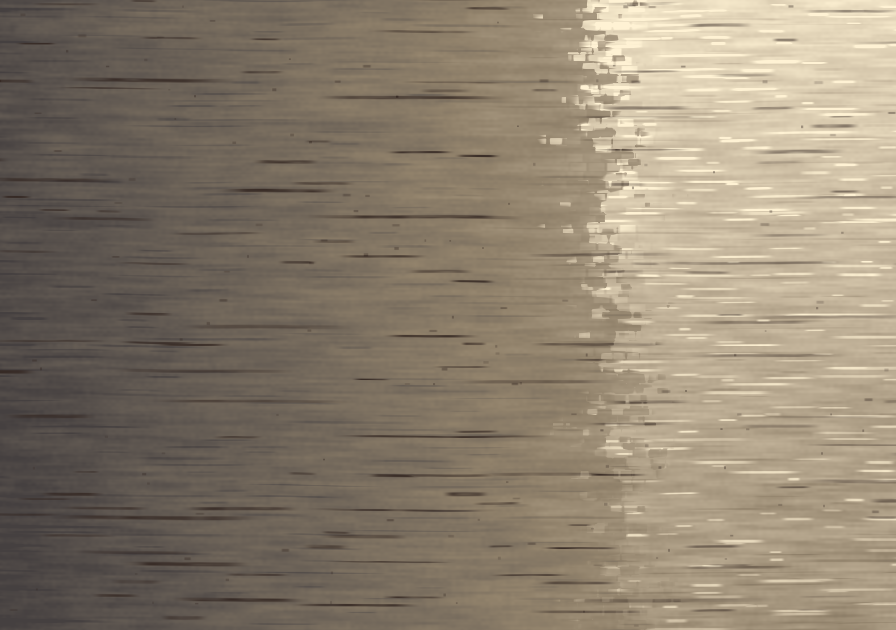
Write a Shadertoy shader that draws this texture.

```glsl
// Brushed metal sheet with a ragged border between a shaded and a lit side.
// A smooth light gradient is roughened with stretched noise, then scattered
// dark scratches and bright glints are laid along the brushing direction.

vec3 hash3(vec2 p) {
    vec3 q = fract(vec3(p.xyx) * vec3(0.1031, 0.1030, 0.0973));
    q += dot(q, q.yxz + 33.33);
    return fract((q.xxy + q.yzz) * q.zyx);
}

float noise(vec2 p) {
    vec2 i = floor(p), f = fract(p);
    f = f * f * (3.0 - 2.0 * f);
    float low = mix(hash3(i).x, hash3(i + vec2(1, 0)).x, f.x);
    float high = mix(hash3(i + vec2(0, 1)).x, hash3(i + vec2(1, 1)).x, f.x);
    return mix(low, high, f.y);
}

// Noise centred on zero, shifted by a seed
float grain(vec2 p, vec2 scale, float seed) {
    return noise(p * scale + seed) - 0.5;
}

// Tapered horizontal dashes, at most one for each cell
float streaks(vec2 p, vec2 cell, float density, float seed) {
    vec2 base = floor(p / cell);
    float cover = 0.0;
    for (int i = -1; i <= 1; i++) {
        vec2 id = base + vec2(i, 0);
        vec3 place = hash3(id + seed);
        vec3 form = hash3(id + seed + 71.0);
        vec2 centre = (id + vec2(place.y, mix(0.35, 0.65, place.z))) * cell;
        vec2 radius = cell * vec2(mix(0.15, 0.75, form.x * form.x), mix(0.16, 0.32, form.y));
        vec2 d = abs(p - centre) / radius;
        float body = (1.0 - smoothstep(0.45, 1.0, d.x)) * (1.0 - smoothstep(0.25, 1.0, d.y));
        cover = max(cover, body * step(place.x, density) * mix(0.45, 1.0, form.z));
    }
    return cover;
}

// Small rectangular flakes with soft sides, rows staggered
float flakes(vec2 p, vec2 cell, float seed) {
    vec2 q = p / cell;
    q.x += hash3(vec2(floor(q.y), seed)).x * 7.0;
    vec2 f = abs(fract(q) - 0.5);
    vec2 side = 1.0 - smoothstep(vec2(0.36), vec2(0.5), f);
    return (hash3(floor(q) + seed).y - 0.5) * side.x * side.y;
}

// Warm metal colour for a given brightness
vec3 metal(float tone) {
    vec3 c = mix(vec3(0.27, 0.25, 0.25), vec3(0.37, 0.34, 0.315), clamp((tone - 0.27) / 0.10, 0.0, 1.0));
    c = mix(c, vec3(0.57, 0.51, 0.42), clamp((tone - 0.37) / 0.20, 0.0, 1.0));
    c = mix(c, vec3(0.78, 0.72, 0.62), clamp((tone - 0.57) / 0.21, 0.0, 1.0));
    return mix(c, vec3(1.0, 0.95, 0.83), clamp((tone - 0.78) / 0.22, 0.0, 1.0));
}

// Coverage of the lit side, broken up by flakes along the border
float litSide(vec2 p, vec2 uv) {
    float border = 0.692 - 0.028 * smoothstep(0.45, 1.0, uv.y) + 0.012 * smoothstep(0.2, 0.0, uv.y);
    float ragged = 0.055 * grain(p, vec2(14.0, 38.0), 3.0)
                 + 0.040 * grain(p, vec2(30.0, 110.0), 9.0)
                 + 0.075 * flakes(p, vec2(0.034, 0.017), 5.0)
                 + 0.060 * flakes(p, vec2(0.021, 0.011), 23.0);
    float blur = mix(0.024, 0.011, smoothstep(0.1, 0.5, uv.y));
    return smoothstep(-blur, blur, uv.x - border + ragged);
}

void mainImage(out vec4 fragColor, in vec2 fragCoord) {
    vec2 uv = fragCoord / iResolution.xy;
    vec2 p = fragCoord / iResolution.y;

    // Brushing direction bends gently from falling to rising
    vec2 b = p + vec2(0.0, 0.014 * p.x - 0.008 * p.x * p.x);
    b.y += 0.003 * grain(p, vec2(7.0, 5.0), 40.0);

    // Light on both sides of the border
    float lit = litSide(p, uv);
    float shaded = 0.312 + 0.445 * uv.x + 0.06 * (uv.y - 0.5);
    float bright = 0.635 + 0.19 * uv.y + 0.10 * uv.y * uv.y;
    float tone = mix(shaded, bright, lit);

    // Cloudy patches and fine brushed grain
    tone += 0.035 * grain(p, vec2(9.0, 26.0), 11.0);
    tone += 0.030 * flakes(b, vec2(0.07, 0.022), 31.0);
    tone += mix(0.050, 0.075, lit) * grain(b, vec2(9.0, 120.0), 17.0);
    tone += mix(0.040, 0.070, lit) * grain(b, vec2(22.0, 230.0), 29.0);
    tone += 0.020 * grain(p, vec2(150.0, 190.0), 37.0);

    // Faint scratches everywhere, bright ones on the lit side
    tone -= 0.07 * streaks(b, vec2(0.19, 0.010), 0.36, 13.0);
    float glints = max(streaks(b, vec2(0.13, 0.0125), 0.32, 47.0),
                       streaks(b + 0.004, vec2(0.08, 0.0105), 0.22, 59.0));
    tone += 0.24 * glints * lit;

    // Sparkling flakes close to the border, mostly in the upper half
    float nearBorder = exp(-pow((uv.x - 0.685) / 0.035, 2.0)) * smoothstep(0.25, 0.8, uv.y);
    tone += 0.34 * nearBorder * max(flakes(p, vec2(0.029, 0.014), 83.0), 0.0);

    // Dark scratches with worn edges, and small pits
    float wear = 0.65 + 0.7 * noise(b * vec2(38.0, 260.0));
    float scratches = max(streaks(b, vec2(0.26, 0.0145), 0.17, 101.0),
                          streaks(b + 0.006, vec2(0.15, 0.0115), 0.08, 131.0));
    float pits = streaks(p, vec2(0.013, 0.012), 0.014, 151.0);
    float dark = clamp(scratches * wear * mix(0.78, 0.42, lit) + 0.4 * pits, 0.0, 0.9);

    vec3 color = mix(metal(tone), vec3(0.20, 0.15, 0.13), dark);
    fragColor = vec4(color, 1.0);
}
```
